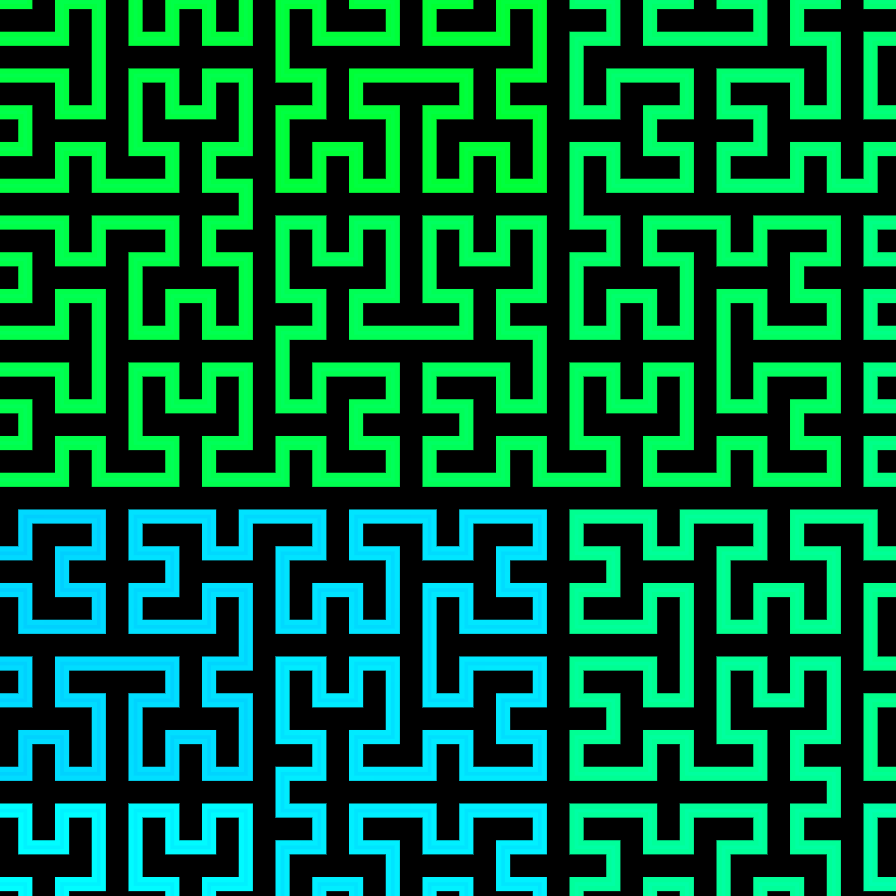
This pattern is drawn by a Shadertoy shader. Its source:

```glsl
// A close view of a Hilbert curve drawn as a square-cornered stroke on black.
// Each cell finds its index along the curve; neighbours with consecutive
// indices are joined, and the hue drifts from green to cyan along the path.

#define CELLS 24.38              // cells across the canvas height
#define CENTRE vec2(0.623, 0.444) // corner where four 16-cell blocks meet
#define LINE_WIDTH 0.385         // stroke width, in cells
#define CORE_WIDTH 0.10          // width of the faint inner line, in cells
#define CORE_SHIFT 0.007         // hue offset of the inner line
#define HUE_START 0.365          // hue at the first visible block
#define HUE_STEP 0.0267          // hue gained per 256 cells
#define SIZE 32                  // side of one curve, a power of two

// Index of a cell along a curve from the lower left to the lower right.
int hilbertIndex(ivec2 p) {
    int index = 0;
    for (int s = SIZE / 2; s > 0; s /= 2) {
        int right = (p.x & s) > 0 ? 1 : 0;
        int upper = (p.y & s) > 0 ? 1 : 0;
        index += s * s * ((3 * right) ^ upper);
        if (upper == 0) {
            if (right == 1) p = SIZE - 1 - p;
            p = p.yx;
        }
    }
    return index;
}

// Two curves in sequence: the upper opens right, the lower opens up.
int pathIndex(ivec2 cell) {
    ivec2 p = SIZE - 1 - ((cell + ivec2(SIZE / 2, 0)) & (SIZE - 1));
    return cell.y >= 0 ? hilbertIndex(p.yx) : SIZE * SIZE + hilbertIndex(p);
}

// Square-ended distance to a spoke from the cell centre to one edge.
float spokeDistance(vec2 p, vec2 dir) {
    vec2 r = abs(p - dir * clamp(dot(p, dir), 0.0, 0.5));
    return max(r.x, r.y);
}

vec3 hueColor(float hue) {
    vec3 wheel = fract(hue + vec3(0.0, 2.0, 1.0) / 3.0);
    return clamp(abs(wheel * 6.0 - 3.0) - 1.0, 0.0, 1.0);
}

float strokeMask(float dist, float width, float pixel) {
    return clamp(0.5 + (0.5 * width - dist) / pixel, 0.0, 1.0);
}

void mainImage(out vec4 fragColor, in vec2 fragCoord) {
    vec2 pos = (fragCoord / iResolution.y - CENTRE) * CELLS;
    float pixel = CELLS / iResolution.y;
    ivec2 cell = ivec2(floor(pos));
    vec2 local = fract(pos) - 0.5;
    int index = pathIndex(cell);

    // Join the cell to its predecessor and successor.
    float dist = 1.0;
    ivec2 dir = ivec2(1, 0);
    for (int i = 0; i < 4; i++) {
        if (abs(pathIndex(cell + dir) - index) == 1)
            dist = min(dist, spokeDistance(local, vec2(dir)));
        dir = ivec2(-dir.y, dir.x);
    }

    // Colour by distance travelled, with a slightly shifted core.
    float travelled = float(index - SIZE * SIZE / 2) / 256.0;
    float hue = HUE_START + HUE_STEP * travelled;
    hue += CORE_SHIFT * strokeMask(dist, CORE_WIDTH, pixel);
    vec3 color = hueColor(hue) * strokeMask(dist, LINE_WIDTH, pixel);
    fragColor = vec4(color, 1.0);
}
```
